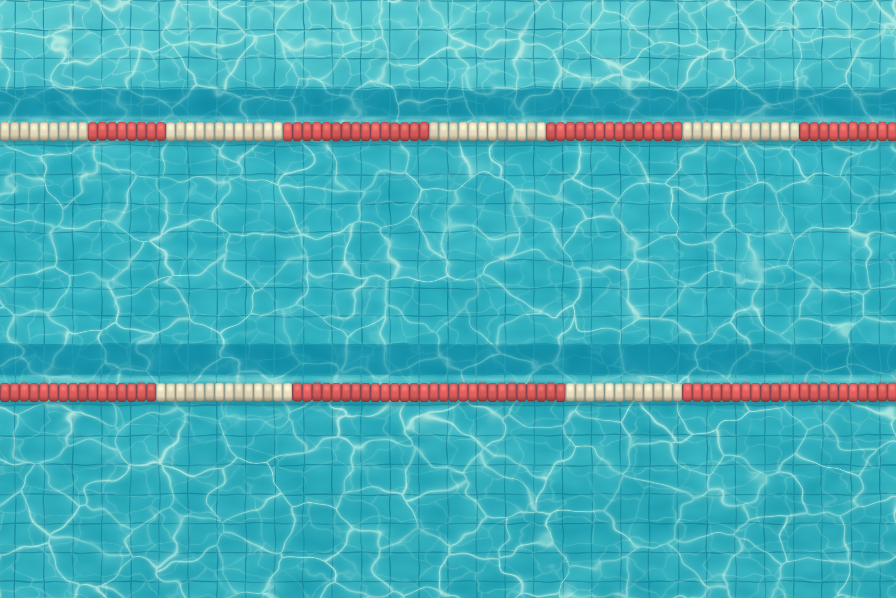
Give the GLSL for this texture, as a Shadertoy shader.

```glsl
// A tiled swimming pool seen through rippling water, crossed by two lane ropes.
// Wobbling grout lines and dark floor bands lie under warped cellular caustics;
// the ropes are rows of rounded beads coloured in alternating runs.

vec2 hash2(vec2 p) {
    vec3 h = fract(p.xyx * vec3(0.1031, 0.1030, 0.0973));
    h += dot(h, h.yzx + 33.33);
    return fract((h.xx + h.yz) * h.zy);
}

float gradDot(vec2 cell, vec2 corner, vec2 f) {
    float a = 6.2832 * hash2(cell + corner).x;
    return dot(vec2(cos(a), sin(a)), f - corner);
}

// Gradient noise, roughly -0.7 to 0.7
float noise(vec2 p) {
    vec2 i = floor(p), f = p - i;
    vec2 w = f * f * f * (f * (f * 6.0 - 15.0) + 10.0);
    return mix(mix(gradDot(i, vec2(0, 0), f), gradDot(i, vec2(1, 0), f), w.x),
               mix(gradDot(i, vec2(0, 1), f), gradDot(i, vec2(1, 1), f), w.x), w.y);
}

vec2 noise2(vec2 p) {
    return vec2(noise(p), noise(p + vec2(37.2, 81.7)));
}

// Gap between the two nearest cell points: zero on cell borders
float cellBorder(vec2 p) {
    vec2 i = floor(p), f = p - i;
    float near = 9.0, next = 9.0;
    for (int y = -1; y <= 1; y++)
    for (int x = -1; x <= 1; x++) {
        vec2 g = vec2(x, y);
        float d = length(g + 0.1 + 0.8 * hash2(i + g + 50.0) - f);
        next = min(next, max(near, d));
        near = min(near, d);
    }
    return next - near;
}

// Bright filaments with a soft halo, stronger in some places than others
float caustics(vec2 p, float strength) {
    p += 0.42 * noise2(p * 1.1) + 0.16 * noise2(p * 2.7 + 9.0);
    float d = cellBorder(p);
    float thickness = 0.035 + 0.035 * noise(p * 1.4 + 5.0);
    float core = 1.0 / (1.0 + d * d / (thickness * thickness));
    return strength * (core * (0.7 + 0.75 * noise(p * 0.9 + 21.0)) + 0.20 * exp(-d * 7.0));
}

float floorBand(float y, float low, float high) {
    return smoothstep(low - 0.002, low + 0.002, y) * smoothstep(high + 0.002, high - 0.002, y);
}

vec3 poolWater(vec2 p) {
    vec2 wobbled = p + 0.0035 * noise2(p * 17.0) + 0.0015 * noise2(p * 45.0);
    float shallow = smoothstep(0.72, 1.0, p.y);

    // Water body with cloudy light
    vec3 col = mix(vec3(0.16, 0.66, 0.72), vec3(0.30, 0.74, 0.77), shallow);
    col += vec3(0.06, 0.05, 0.04) * (noise(p * vec2(7.0, 11.0)) + noise(p * vec2(21.0, 38.0)));
    col += vec3(0.02, 0.03, 0.03) * smoothstep(0.0, 0.6, p.y);

    // Dark bands on the floor
    float band = floorBand(wobbled.y, 0.373, 0.424) + floorBand(wobbled.y, 0.799, 0.851);
    col = mix(col, vec3(0.06, 0.55, 0.65) + 0.04 * noise(p * 26.0), 0.85 * band);

    // Grout; rows crowd slightly around the lower band
    float row = (wobbled.y - 0.0273) / 0.0486 - 0.16 * exp(-pow((p.y - 0.43) * 8.0, 2.0));
    vec2 grid = vec2((wobbled.x - 0.0255) / 0.0482, row);
    vec2 d = abs(fract(grid + 0.5) - 0.5) * 0.0484;
    float soft = max(0.0009, 0.7 / iResolution.y);
    vec2 line = 1.0 - smoothstep(vec2(0.0002), vec2(0.0008 + soft), d);
    float grout = max(line.x, line.y) * (0.62 + 0.4 * noise(p * 13.0));
    col = mix(col, mix(vec3(0.06, 0.49, 0.58), vec3(0.13, 0.63, 0.70), band), grout);

    // Two sizes of caustic net
    float light = caustics(p * vec2(10.5, 13.0), 0.72 + 0.15 * shallow);
    light += caustics(p * vec2(16.0, 23.0) + 13.0, 0.24 + 0.26 * shallow);
    light *= 1.0 - 0.5 * band;
    return mix(col, vec3(0.73, 0.93, 0.89), clamp(light, 0.0, 0.88));
}

// Draws one rope; the colour flips at each bead number in runEnds
void laneRope(inout vec3 col, vec2 p, float height, bool red, int runEnds[7]) {
    float pitch = 1.5 / 92.0, px = 1.0 / iResolution.y;
    float id = floor(p.x / pitch);
    for (int i = 0; i < 7; i++) if (int(id) >= runEnds[i]) red = !red;
    vec2 vary = hash2(vec2(id, height * 100.0)) - 0.5;
    vec2 q = vec2((fract(p.x / pitch) - 0.5) * pitch, p.y - height - 0.0012 * vary.y);

    // Pale ripple above, shadow below
    float ripple = 0.5 + 0.6 * noise(vec2(p.x * 25.0, height * 40.0));
    col = mix(col, vec3(0.50, 0.82, 0.82), ripple * exp(-pow((q.y - 0.021) / 0.005, 2.0)));
    col = mix(col, vec3(0.10, 0.48, 0.55), 0.55 * exp(-pow((q.y + 0.017) / 0.006, 2.0)));

    // Cord showing in the gaps
    vec3 gap = red ? vec3(0.49, 0.26, 0.30) : vec3(0.52, 0.57, 0.52);
    col = mix(col, gap, smoothstep(px, -px, abs(q.y) - 0.0125));

    // Rounded bead, lit from above
    vec2 e = abs(q) - vec2(0.0075, 0.0158) + 0.0048;
    float d = length(max(e, 0.0)) + min(max(e.x, e.y), 0.0) - 0.0048;
    vec3 bead = red ? vec3(0.86, 0.36, 0.36) : vec3(0.88, 0.84, 0.73);
    bead *= 0.99 + 0.10 * vary.x;
    bead *= mix(0.70, 1.0, smoothstep(-0.016, -0.004, q.y));
    bead *= mix(1.0, 0.82, smoothstep(-0.003, 0.0, d));
    bead += vec3(0.09, 0.13, 0.11) * exp(-pow((q.y - 0.007) / 0.005, 2.0) - pow(q.x / 0.005, 2.0));
    col = mix(col, bead, smoothstep(0.6 * px, -0.6 * px, d));
}

void mainImage(out vec4 fragColor, in vec2 fragCoord) {
    vec2 p = fragCoord / iResolution.y;
    vec3 col = poolWater(p);
    laneRope(col, p, 0.780, false, int[7](9, 17, 29, 44, 56, 70, 82));
    laneRope(col, p, 0.344, true, int[7](16, 30, 58, 70, 99, 99, 99));
    fragColor = vec4(col, 1.0);
}
```
